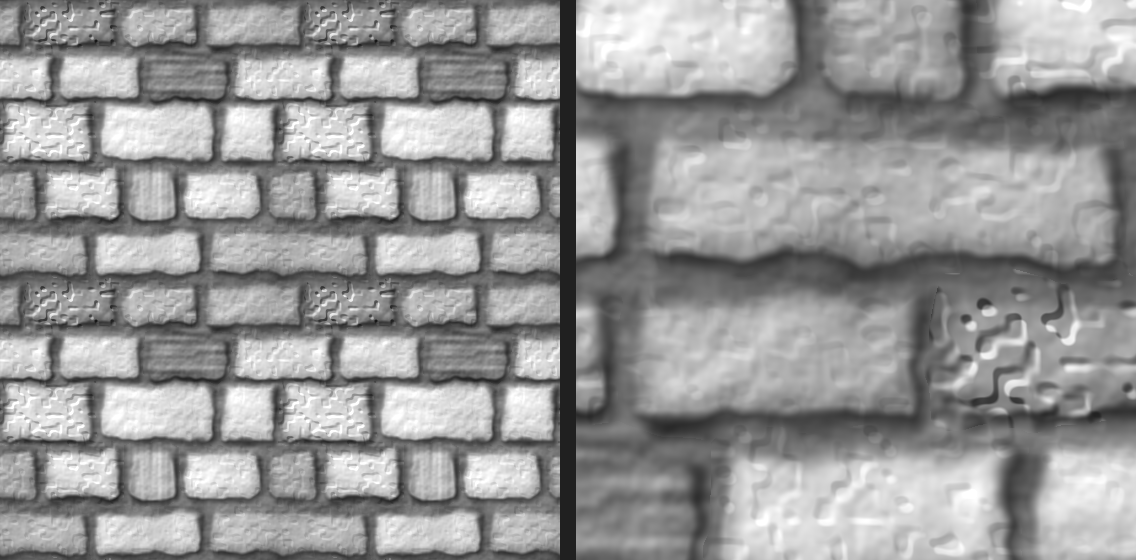
Left, the full canvas; right, a detail of the centre.
Give the GLSL for this texture map, as a WebGL 1 fragment shader.

```glsl
precision highp float;
// Grey height-style map of a weathered stone block wall in five uneven courses, tiling.

uniform vec2 u_resolution;

const float TILES = 2.0;                       // repeats across and down
const float HALF_JOINT = 0.014;                // half width of upright joints
const float EDGE_WOBBLE = 0.022;               // broad bends of block outlines
const float EDGE_CHIPS = 0.009;                // small chips in block outlines
const float MORTAR_TONE = 0.43;
const float SHADOW_DEPTH = 0.62;
const vec2 SHADOW_SHIFT = vec2(0.009, -0.015); // shadows fall right and down
const vec2 LIGHT_STEP = vec2(-0.003, 0.004);   // towards the light
const float RELIEF = 0.36;

struct Block {
  float dist;   // signed distance to the outline
  vec2 local;   // -1 to 1 across the face
  float tone;
  float finish; // 0 to 1: pitting, -1: level strata, -2: upright strata
};

float hash(vec2 p) {
  return fract(sin(dot(p, vec2(127.1, 311.7))) * 43758.5453);
}

// Value noise on the unit tile; whole-number cells make it wrap.
float noise(vec2 p, vec2 cells) {
  vec2 g = p * cells;
  vec2 i = floor(g);
  vec2 f = g - i;
  f = f * f * (3.0 - 2.0 * f);
  vec2 a = mod(i, cells);
  vec2 b = mod(i + 1.0, cells);
  return mix(mix(hash(a), hash(vec2(b.x, a.y)), f.x),
             mix(hash(vec2(a.x, b.y)), hash(b), f.x), f.y);
}

float fbm(vec2 p, vec2 cells) {
  float sum = 0.0;
  float amp = 0.55;
  for (int i = 0; i < 3; i++) {
    sum += amp * noise(p, cells);
    cells *= 2.0;
    amp *= 0.5;
  }
  return sum;
}

// One course: centre and half height, joint positions, block tones and finishes.
void course(int row, out vec2 span, out vec4 joints, out vec4 tones, out vec4 finishes) {
  if (row == 0) {
    span = vec2(0.914, 0.075); joints = vec4(0.091, 0.426, 0.719, 1.091);
    tones = vec4(0.60, 0.71, 0.71, 0.0); finishes = vec4(1.0, 0.4, 0.2, 0.0);
  } else if (row == 1) {
    span = vec2(0.727, 0.083); joints = vec4(0.198, 0.516, 0.819, 1.198);
    tones = vec4(0.80, 0.52, 0.79, 0.0); finishes = vec4(0.2, -1.0, 0.4, 0.0);
  } else if (row == 2) {
    span = vec2(0.531, 0.101); joints = vec4(-0.002, 0.334, 0.785, 0.998);
    tones = vec4(0.80, 0.88, 0.86, 0.0); finishes = vec4(0.7, 0.15, 0.2, 0.0);
  } else if (row == 3) {
    span = vec2(0.311, 0.090); joints = vec4(0.151, 0.438, 0.641, 0.932);
    tones = vec4(0.80, 0.74, 0.83, 0.67); finishes = vec4(0.5, -2.0, 0.3, 0.3);
  } else {
    span = vec2(0.102, 0.078); joints = vec4(0.323, 0.730, 1.323, 1.323);
    tones = vec4(0.80, 0.69, 0.0, 0.0); finishes = vec4(0.2, 0.3, 0.0, 0.0);
  }
}

Block nearestBlock(vec2 p) {
  Block best = Block(10.0, vec2(0.0), 0.0, 0.0);
  vec2 span;
  vec4 joints, tones, finishes;
  for (int row = 0; row < 5; row++) {
    course(row, span, joints, tones, finishes);
    vec4 ends = vec4(joints.yzw, joints.x + 1.0);
    for (int i = 0; i < 4; i++) {
      float width = ends[i] - joints[i];
      if (width < 0.01) continue;
      vec2 size = vec2(0.5 * width - HALF_JOINT, span.y);
      vec2 d = p - vec2(0.5 * (joints[i] + ends[i]), span.x);
      d -= floor(d + 0.5);
      float radius = mix(0.02, 0.045, hash(vec2(float(row), float(i) + 7.0)));
      vec2 q = abs(d) - size + radius;
      float dist = length(max(q, 0.0)) + min(max(q.x, q.y), 0.0) - radius;
      if (dist < best.dist) best = Block(dist, d / size, tones[i], finishes[i]);
    }
  }
  return best;
}

// Small surface height: grain, pits, and strata on split blocks.
float surfaceHeight(vec2 p, float finish) {
  float h = fbm(p, vec2(26.0));
  h -= max(finish, 0.0) * 0.8 * smoothstep(0.55, 0.8, noise(p, vec2(52.0, 60.0)));
  if (finish < -1.5) h += 0.7 * noise(p, vec2(64.0, 5.0));
  else if (finish < -0.5) h += 0.8 * noise(p, vec2(5.0, 56.0));
  return h;
}

void main() {
  vec2 p = fract(gl_FragCoord.xy / u_resolution * TILES);

  // Uneven outlines
  vec2 bend = vec2(noise(p, vec2(11.0)), noise(p + 0.37, vec2(13.0))) - 0.5;
  vec2 chip = vec2(noise(p, vec2(38.0)), noise(p + 0.61, vec2(42.0))) - 0.5;
  vec2 w = p + EDGE_WOBBLE * bend + EDGE_CHIPS * chip;
  Block block = nearestBlock(w);
  float shadowDist = nearestBlock(w - SHADOW_SHIFT).dist;

  float slope = surfaceHeight(p - LIGHT_STEP, block.finish)
              - surfaceHeight(p + LIGHT_STEP, block.finish);
  float mottle = fbm(p, vec2(6.0, 8.0)) - 0.48;

  // Mortar with streaks and cast shadows
  float mortar = MORTAR_TONE + 0.28 * (fbm(p, vec2(10.0, 28.0)) - 0.48) + 0.2 * slope;
  float shadow = 1.0 - smoothstep(-0.016, 0.014, shadowDist);
  mortar *= 1.0 - SHADOW_DEPTH * shadow * mix(0.55, 1.1, noise(p, vec2(9.0)));

  // Rounded faces: soft at the top, crisp at the bottom
  float dome = smoothstep(0.0, 0.045, -block.dist);
  float face = block.tone * mix(0.82, 1.05, dome);
  face += dot(block.local, vec2(-0.025, 0.02)) + 0.26 * mottle + RELIEF * slope;
  float softness = mix(0.010, 0.028, smoothstep(-0.6, 0.9, block.local.y));
  float cover = 1.0 - smoothstep(-softness, 0.005, block.dist);
  gl_FragColor = vec4(vec3(clamp(mix(mortar, face, cover), 0.0, 1.0)), 1.0);
}
```
